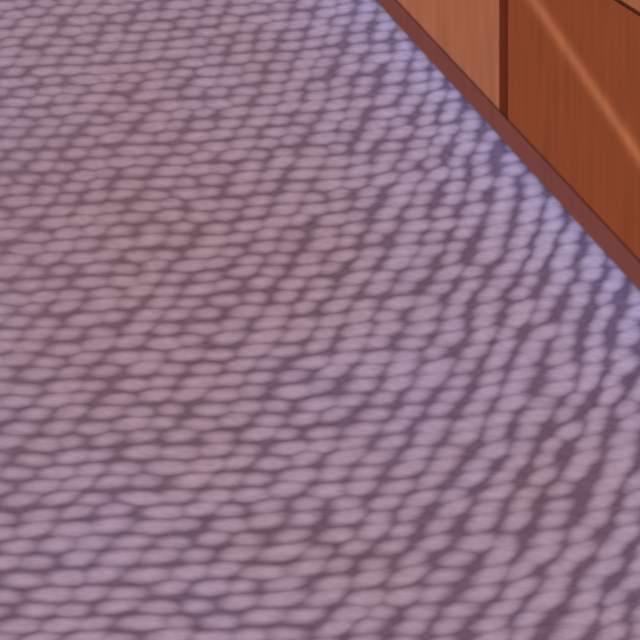
Write a Shadertoy shader that draws this texture.

```glsl
// Mauve looped carpet receding beside a wooden cabinet at the upper right.
// Floor coordinates shrink towards a vanishing point; long overlapping strands
// on near-level staggered rows leave small pits, tinted by noise and a cool glow.

#define ROW_PITCH 0.0255     // height of the nearest row
#define LOOP_ASPECT 2.6      // strand spacing across / row pitch
#define ROW_RISE 0.022       // upward bend of the rows towards the wood
#define SHRINK 0.446         // loss of scale from bottom to top
#define VANISH_X -0.54       // where the floor columns converge
#define WOOD_EDGE 2.035      // floor column where the plinth begins
#define PLINTH_TOP 2.092     // floor column where the doors begin
#define YARN vec3(0.662, 0.556, 0.628)
#define PIT vec3(0.425, 0.325, 0.395)
#define COOL_YARN vec3(0.68, 0.64, 0.82)
#define COOL_PIT vec3(0.40, 0.35, 0.51)
#define WOOD vec3(0.52, 0.26, 0.16)

vec2 hash2(vec2 p) {
    vec3 q = fract(vec3(p.xyx) * vec3(0.1031, 0.1030, 0.0973));
    q += dot(q, q.yzx + 33.33);
    return fract((q.xx + q.yz) * q.zy);
}

float gradientNoise(vec2 p) {
    vec2 i = floor(p), f = fract(p);
    vec2 w = f * f * f * (f * (f * 6.0 - 15.0) + 10.0);
    vec2 o = vec2(0.0, 1.0);
    float a = dot(hash2(i) * 2.0 - 1.0, f);
    float b = dot(hash2(i + o.yx) * 2.0 - 1.0, f - o.yx);
    float c = dot(hash2(i + o.xy) * 2.0 - 1.0, f - o.xy);
    float d = dot(hash2(i + o.yy) * 2.0 - 1.0, f - o.yy);
    return mix(mix(a, b, w.x), mix(c, d, w.x), w.y);
}

// Brightness of the pile, 0 in the pits and 1 on the lit strands
float strandPile(vec2 floorPos, float tilt) {
    float blend = 0.0;
    for (int j = -1; j <= 1; j++) {
        float row = floor(floorPos.y) + float(j);
        float stagger = 0.5 * mod(row, 2.0) + 0.2 * hash2(vec2(row, 7.0)).x;
        for (int i = -1; i <= 1; i++) {
            float col = floor(floorPos.x - stagger) + float(i);
            vec2 rnd = hash2(vec2(col, row) + 140.0) - 0.5;
            vec2 center = vec2(col + stagger, row) + 0.5 + rnd * vec2(0.3, 0.3);
            vec2 d = (floorPos - center) * vec2(LOOP_ASPECT, 1.0);
            float angle = tilt + 0.16 * rnd.y;
            float ca = cos(angle), sa = sin(angle);
            vec2 q = vec2(ca * d.x + sa * d.y, ca * d.y - sa * d.x);
            q /= vec2(1.65 + 0.4 * rnd.x, 0.54);
            // Soft union of the strands, lit from above
            blend += exp(7.0 * (1.0 - dot(q, q) + 0.35 * q.y + 0.25 * rnd.x));
        }
    }
    float height = log(blend + 0.001) / 7.0;
    return smoothstep(-0.2, 1.15, height);
}

vec3 carpet(vec2 uv, float scale, float column) {
    // Perspective rows, rising to the right and gently bent by noise
    vec2 floorPos = vec2(column / LOOP_ASPECT, -log(scale) / SHRINK - ROW_RISE * column * column);
    floorPos /= ROW_PITCH;
    floorPos += vec2(0.3, 0.3) * vec2(gradientNoise(uv * 9.0), gradientNoise(uv * 8.0 + 31.0));
    float glow = exp(-max(WOOD_EDGE - column, 0.0) / 0.2);
    glow *= smoothstep(-0.1, 0.6, uv.y);
    float pile = strandPile(floorPos, mix(0.09, 0.36, smoothstep(0.25, 1.0, uv.x)));

    // Softer relief in the far left corner, then fibre
    float relief = mix(1.0, 0.75, smoothstep(0.3, 1.3, uv.y + 0.5 - uv.x));
    pile = mix(0.7, pile, relief);
    pile += 0.2 * gradientNoise(floorPos * vec2(2.5, 2.2) + 17.0);
    pile += 0.12 * gradientNoise(floorPos * vec2(5.0, 5.5));
    vec3 color = mix(mix(PIT, YARN, pile), mix(COOL_PIT, COOL_YARN, pile), 0.8 * glow);

    // Worn warm patches and cooler patches
    float patches = gradientNoise(uv * 4.0 + 3.0) + 0.5 * gradientNoise(uv * 11.0);
    color += vec3(-0.01, 0.0, 0.025) * patches;
    vec2 toWorn = uv - vec2(0.27, 0.62);
    color += vec3(0.0, -0.012, -0.04) * exp(-12.0 * dot(toWorn, toWorn));
    return color * (1.0 + 0.03 * patches);
}

vec3 cabinet(vec2 uv, float column, float px) {
    float grain = gradientNoise(uv * vec2(110.0, 7.0)) + 0.5 * gradientNoise(uv * vec2(45.0, 12.0));
    vec3 color = mix(vec3(0.62, 0.37, 0.27), WOOD, smoothstep(-px, px, uv.x - 0.785));

    // Reflected streak and the lighter panel in the corner
    float streak = dot(uv, vec2(0.829, 0.559)) - 1.25;
    color += vec3(0.14, 0.12, 0.10) * exp(-pow(streak / 0.009, 2.0)) * step(0.79, uv.x);
    float corner = dot(uv, vec2(0.533, 0.846)) - 1.36;
    color = mix(color, vec3(0.60, 0.36, 0.24), smoothstep(-px, px, corner));
    color *= 1.0 - 0.5 * smoothstep(0.003 + px, 0.003 - px, abs(corner));
    color *= 1.0 + 0.09 * grain;

    // Door gap, then plinth with a dark joint
    float gap = smoothstep(0.007 + px, 0.007 - px, abs(uv.x - 0.787));
    color = mix(color, vec3(0.34, 0.14, 0.08), gap * 0.85);
    vec3 plinth = vec3(0.455, 0.25, 0.235) * (1.0 + 0.05 * grain);
    color = mix(plinth, color, smoothstep(-2.0 * px, 2.0 * px, column - PLINTH_TOP));
    return color * (1.0 - 0.25 * exp(-pow((column - PLINTH_TOP) / 0.005, 2.0)));
}

void mainImage(out vec4 fragColor, in vec2 fragCoord) {
    vec2 uv = fragCoord / iResolution.xy;
    float px = 1.0 / min(iResolution.x, iResolution.y);
    float scale = 1.0 - SHRINK * uv.y;
    float column = (uv.x - VANISH_X) / scale;
    float edge = column - WOOD_EDGE;

    vec3 color = carpet(uv, scale, column);
    color *= 1.0 - 0.25 * exp(-abs(edge) / 0.012);
    float wood = smoothstep(-0.004 - px, 0.004 + px, edge);
    color = mix(color, cabinet(uv, column, px), wood);
    fragColor = vec4(clamp(color, 0.0, 1.0), 1.0);
}
```
